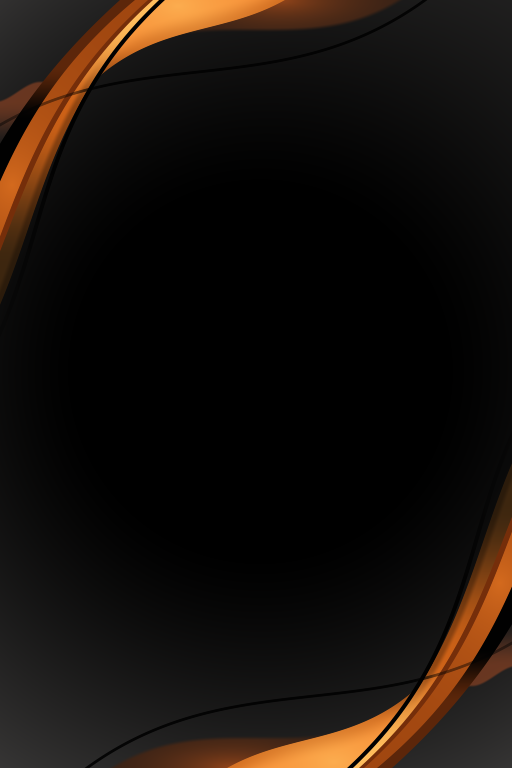
This background is drawn by a Shadertoy shader. Its source:

```glsl
// Glowing orange ribbons curling over two opposite corners of a dark vignette.

const vec2 CANVAS = vec2(512.0, 768.0); // design units, origin at the top left
const vec3 BLACK  = vec3(0.005);
const vec3 BROWN  = vec3(0.36, 0.15, 0.04);
const vec3 RUST   = vec3(0.46, 0.18, 0.04);
const vec3 ORANGE = vec3(0.80, 0.38, 0.09);
const vec3 AMBER  = vec3(0.96, 0.53, 0.19);
const vec3 GOLD   = vec3(1.00, 0.74, 0.36);
const vec3 OLIVE  = vec3(0.24, 0.15, 0.06);

// Cubic through four values at t = 0, 1, 2, 3 (forward differences).
float cubicThrough(vec4 v, float t) {
    float d1 = v.y - v.x;
    float d2 = v.z - 2.0 * v.y + v.x;
    float d3 = v.w - 3.0 * v.z + 3.0 * v.y - v.x;
    return v.x + t * (d1 + (t - 1.0) * (0.5 * d2 + (t - 2.0) * d3 / 6.0));
}

// Approximate signed distance from a height to the curve at parameter t.
float curveDistance(float height, vec4 nodes, float t, float spacing) {
    float value = cubicThrough(nodes, t);
    float slope = (cubicThrough(nodes, t + 0.01) - value) / (0.01 * spacing);
    return (height - value) / sqrt(1.0 + slope * slope);
}

// Distance to an edge that descends the side; positive on its right.
float sideEdge(vec2 p, vec4 nodes) {
    return curveDistance(p.x, nodes, p.y / 100.0, 100.0);
}

// Distance to an edge that runs across the top; positive below it.
float topEdge(vec2 p, vec4 nodes, float start, float spacing) {
    return curveDistance(p.y, nodes, (p.x - start) / spacing, spacing);
}

float fill(float d, float soft) {
    return smoothstep(-soft, soft, d);
}

float stroke(float d, float halfWidth, float soft) {
    return fill(halfWidth - abs(d), soft);
}

vec3 vignette(vec2 p) {
    float rim = clamp((length(p - vec2(260.0, 372.0)) - 185.0) / 275.0, 0.0, 1.2);
    vec2 q = p / CANVAS;
    float shade = 0.2 * pow(rim, 1.25) * (1.0 - 0.35 * q.x * (1.0 - q.y));
    return vec3(1.0, 0.98, 0.97) * shade;
}

// Small translucent leaf, kept in the corner outside the side ribbon.
vec3 addLeaf(vec3 color, vec2 p, float outer, float soft) {
    float top = p.y - mix(102.0, 82.0, smoothstep(-5.0, 40.0, p.x));
    float glow = fill(top, soft + 1.0) * (1.0 - smoothstep(100.0, 148.0, p.y));
    glow *= 1.0 - fill(outer - 4.0, soft);
    return mix(color, vec3(0.46, 0.23, 0.13), 0.85 * glow);
}

// Bright ribbon along the top and the fading veil beside it.
vec3 addTopRibbon(vec3 color, vec2 p, float inside, float soft) {
    float veil = -topEdge(p, vec4(32.0, 30.0, 26.0, 0.0), 190.0, 70.0);
    float veilLight = exp(-length((p - vec2(280.0, 0.0)) / vec2(75.0, 24.0)));
    vec3 veilColor = mix(vec3(0.14, 0.10, 0.08), vec3(0.58, 0.27, 0.10), veilLight);
    color = mix(color, veilColor, inside * fill(veil, soft + 2.0));

    float body = -topEdge(p, vec4(80.0, 42.0, 24.0, 0.0), 95.0, 63.3);
    float light = exp(-length((p - vec2(178.0, 6.0)) / vec2(75.0, 40.0)));
    vec3 bodyColor = mix(ORANGE, AMBER, smoothstep(0.0, 20.0, body));
    bodyColor = mix(bodyColor, GOLD, 0.7 * light);
    bodyColor *= 1.0 - 0.3 * smoothstep(45.0, 85.0, p.y);
    return mix(color, bodyColor, inside * fill(body, soft));
}

// Layered bands sweeping down the side.
vec3 addSideRibbon(vec3 color, vec2 p, float outer, float soft) {
    float middle = sideEdge(p, vec4(135.0, 44.0, -8.0, -50.0));
    float seam   = sideEdge(p, vec4(148.0, 63.0, 14.0, -25.0));
    float bright = sideEdge(p, vec4(153.0, 69.0, 20.0, -20.0));
    float inner  = sideEdge(p, vec4(162.0, 82.0, 38.0, 2.0));

    vec3 rim = mix(BROWN, BLACK, smoothstep(65.0, 120.0, p.y));
    float heat = exp(-length((p - vec2(12.0, 185.0)) / vec2(60.0, 75.0)));
    vec3 body = mix(vec3(0.62, 0.27, 0.06), vec3(0.88, 0.45, 0.13), 0.8 * heat);
    vec3 tail = mix(ORANGE, OLIVE, smoothstep(110.0, 265.0, p.y));
    tail = mix(GOLD, tail, smoothstep(15.0, 110.0, p.y));
    tail *= 1.0 - 0.3 * fill(inner + 6.0, 3.0) * smoothstep(50.0, 110.0, p.y);

    vec3 ribbon = mix(rim, body, fill(middle, soft));
    ribbon = mix(ribbon, RUST, fill(seam, soft));
    ribbon = mix(ribbon, tail, fill(bright, soft));
    return mix(color, ribbon, fill(outer, soft) * fill(-inner, soft));
}

void mainImage(out vec4 fragColor, in vec2 fragCoord) {
    vec2 uv = fragCoord / iResolution.xy;
    vec2 p = vec2(uv.x, 1.0 - uv.y) * CANVAS;
    float soft = 0.6 * CANVAS.x / iResolution.x;
    vec3 color = vignette(p);

    // A half turn repeats the decoration in the opposite corner.
    if (p.y > 0.5 * CANVAS.y) p = CANVAS - p;

    float outer = sideEdge(p, vec4(120.0, 29.0, -30.0, -70.0));
    float cord = sideEdge(p, vec4(162.0, 84.0, 44.0, 13.0));
    color = addLeaf(color, p, outer, soft);
    color = addTopRibbon(color, p, fill(cord, soft), soft);
    color = addSideRibbon(color, p, outer, soft);

    // Dark cords: one follows the ribbon, one crosses it.
    float cordFade = 1.0 - 0.75 * smoothstep(130.0, 330.0, p.y);
    color = mix(color, BLACK, cordFade * stroke(cord, 2.0, soft));
    float thread = topEdge(p, vec4(125.0, 79.0, 60.0, 0.0), 0.0, 141.7);
    float threadFade = mix(0.45, 0.9, smoothstep(70.0, 105.0, p.x));
    color = mix(color, BLACK, threadFade * stroke(thread, 1.4, soft));

    fragColor = vec4(color, 1.0);
}
```
